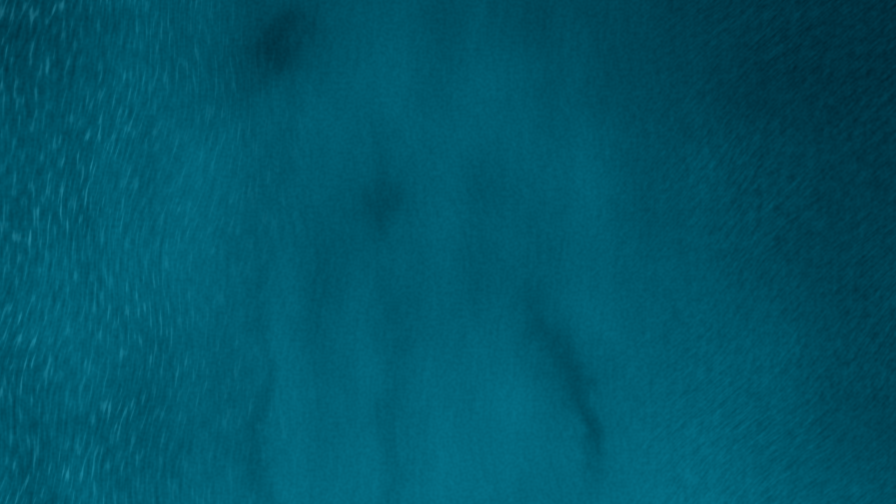
A Shadertoy shader for this texture:

```glsl
// Deep teal water seen from above: a broad light gradient with soft vertical
// dark smudges, fine glinting ripples on the left and slanted ones on the right.
// All variation comes from gradient noise, stretched along each ripple direction.

vec2 hashGradient(vec2 cell) {
    uvec2 q = uvec2(ivec2(cell) + 4096) * uvec2(1597334677u, 3812015801u);
    uint n = (q.x ^ q.y) * 1597334677u;
    n = (n ^ (n >> 15)) * 2246822519u;
    float angle = float(n >> 8) / 16777216.0 * 6.28319;
    return vec2(cos(angle), sin(angle));
}

float gradientNoise(vec2 p) {
    vec2 i = floor(p), f = p - i;
    vec2 u = f * f * f * (f * (f * 6.0 - 15.0) + 10.0);
    float a = dot(hashGradient(i), f);
    float b = dot(hashGradient(i + vec2(1, 0)), f - vec2(1, 0));
    float c = dot(hashGradient(i + vec2(0, 1)), f - vec2(0, 1));
    float d = dot(hashGradient(i + vec2(1, 1)), f - vec2(1, 1));
    return 1.4 * mix(mix(a, b, u.x), mix(c, d, u.x), u.y);
}

float fbm(vec2 p) {
    float sum = 0.0, amplitude = 0.5;
    for (int octave = 0; octave < 4; octave++) {
        sum += amplitude * gradientNoise(p);
        p = mat2(1.62, 1.2, -1.2, 1.62) * p + 17.3;
        amplitude *= 0.5;
    }
    return sum;
}

// Ripples elongated along a direction leaning clockwise from vertical
float ripples(vec2 p, float lean, vec2 frequency) {
    float c = cos(lean), s = sin(lean);
    vec2 q = vec2(c * p.x - s * p.y, s * p.x + c * p.y) * frequency;
    return 0.6 * gradientNoise(q) + 0.55 * gradientNoise(q * 1.8 + 31.7);
}

// Soft elliptical spot, slanted by a horizontal shear
float smudge(vec2 p, vec2 center, vec2 radius, float shear) {
    vec2 d = p - center;
    d.x -= shear * d.y;
    d /= radius;
    return exp(-dot(d, d));
}

void mainImage(out vec4 fragColor, in vec2 fragCoord) {
    vec2 uv = fragCoord / iResolution.xy;
    vec2 p = fragCoord / iResolution.y;

    // Broad light: bright low in the middle, dark toward the right and top
    float level = 0.408 - 0.090 * uv.y;
    level -= 0.125 * smoothstep(0.60, 1.02, uv.x + 0.22 * (uv.y - 0.5));
    level -= 0.055 * smoothstep(0.12, 0.0, uv.x) * smoothstep(0.1, 0.9, uv.y);
    level -= 0.045 * smoothstep(0.35, 0.12, uv.x) * smoothstep(0.5, 0.1, uv.y);
    level += 0.025 * smudge(p, vec2(0.22, 0.68), vec2(0.25, 0.25), 0.0);

    // Cloudy drift and vertical veils
    level += 0.050 * fbm(p * 3.2 + 3.0);
    level += 0.040 * fbm(p * vec2(9.0, 1.8) + 8.0) * smoothstep(0.95, 0.6, uv.x);

    // Dark smudges: a tight core in a wide haze, with wavering outlines
    vec2 w = p + 0.06 * vec2(fbm(p * 7.0), fbm(p * 7.0 + 40.0));
    float dark = 0.060 * smudge(w, vec2(0.57, 0.93), vec2(0.05, 0.08), 0.5);
    dark += 0.035 * smudge(w, vec2(0.58, 0.93), vec2(0.14, 0.13), 0.5);
    dark += 0.055 * smudge(w, vec2(0.75, 0.59), vec2(0.03, 0.08), 0.1);
    dark += 0.035 * smudge(w, vec2(0.74, 0.60), vec2(0.08, 0.16), 0.1);
    dark += 0.070 * smudge(w, vec2(1.13, 0.27), vec2(0.03, 0.10), -0.35);
    dark += 0.040 * smudge(w, vec2(1.11, 0.30), vec2(0.08, 0.16), -0.35);
    dark += 0.070 * smudge(w, vec2(1.165, 0.14), vec2(0.02, 0.09), 0.0);
    dark += 0.045 * smudge(w, vec2(0.52, 0.20), vec2(0.022, 0.28), 0.0);
    dark += 0.035 * smudge(w, vec2(0.77, 0.15), vec2(0.030, 0.20), 0.0);
    dark += 0.035 * smudge(w, vec2(0.64, 0.42), vec2(0.060, 0.14), 0.0);
    level -= dark;

    // Fine glinting ripples on the left, bending gently from place to place
    vec2 bent = p + 0.04 * vec2(gradientNoise(p * 3.0), 0.0);
    float leftSide = smoothstep(0.42, 0.0, uv.x);
    float leftRipple = ripples(bent, 0.14, vec2(95.0, 20.0));
    float patches = clamp(0.6 + 1.3 * fbm(p * 5.0 + 60.0), 0.1, 1.3);
    float glint = leftSide * patches * smoothstep(0.12, 0.75, leftRipple);
    level += leftSide * 0.075 * leftRipple + 0.085 * glint;

    // Faint diagonal ripples on the right
    float rightSide = smoothstep(0.58, 0.88, uv.x);
    float rightPatches = 0.9 + 0.8 * fbm(p * 4.0 + 90.0);
    level += 0.048 * rightSide * rightPatches * ripples(bent, 0.75, vec2(105.0, 26.0));

    // Fine irregular grain and faint brushed threads all over
    level += 0.019 * gradientNoise(p * 151.0 + 0.37);
    level += 0.011 * gradientNoise(mat2(0.8, 0.6, -0.6, 0.8) * p * 85.0);
    level += 0.011 * gradientNoise(bent * vec2(100.0, 17.0) + 50.0);

    // Teal ramp, with glints paling toward grey
    vec3 teal = vec3(max(0.0, 0.16 * (level - 0.33)), level, 1.13 * level + 0.033);
    fragColor = vec4(teal + vec3(0.10, 0.02, 0.01) * glint, 1.0);
}
```
